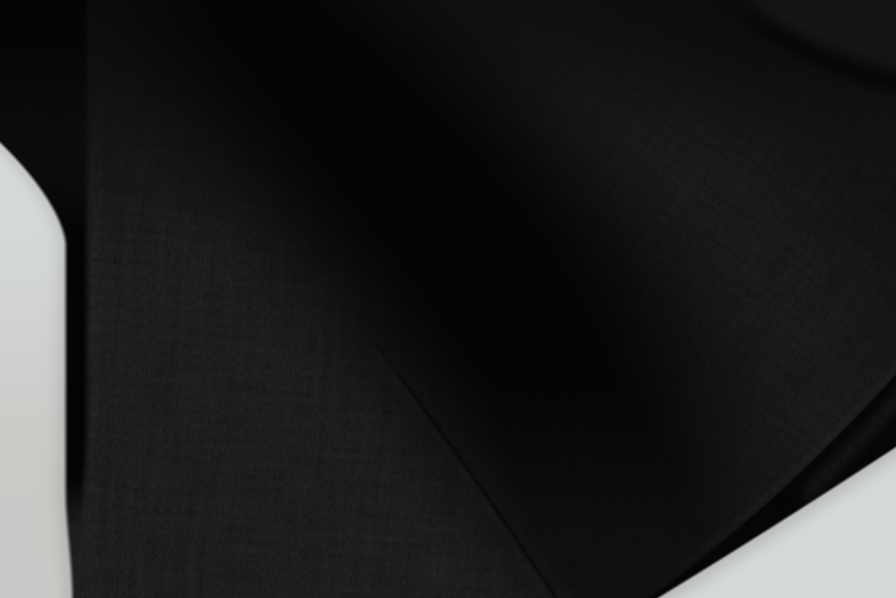
This texture is drawn by a WebGL 2 fragment shader. Its source:

```glsl
#version 300 es
precision highp float;
// Black woven cloth in soft folds on a pale table: two lit panels around a
// dark diagonal valley, a stitched seam and a layered hem. Curves give the
// folds and edges; stretched gradient noise and thread waves give the weave.
uniform vec2 u_resolution;
out vec4 outColor;

const vec3 CLOTH_DARK = vec3(0.012, 0.014, 0.012);
const vec3 CLOTH_LIT = vec3(0.108, 0.117, 0.112);
const vec3 TABLE_WARM = vec3(0.785, 0.79, 0.775);
const vec3 TABLE_COOL = vec3(0.835, 0.85, 0.845);
const float THREADS = 125.0;      // threads per canvas height
const float WEAVE_DEPTH = 0.22;
const float SLUB_DEPTH = 0.16;    // uneven yarn thickness
const float EDGE_BLUR = 0.004;
const float PANEL_TURN = 0.62;    // thread angle on the right panel

vec2 hashGradient(vec2 cell) {
  vec3 h = fract(vec3(cell.xyx) * vec3(0.1031, 0.1030, 0.0973));
  h += dot(h, h.yzx + 33.33);
  return fract((h.xx + h.yz) * h.zy) * 2.0 - 1.0;
}

float gradientNoise(vec2 p) {
  vec2 i = floor(p), f = fract(p);
  vec2 u = f * f * f * (f * (f * 6.0 - 15.0) + 10.0);
  float a = dot(hashGradient(i), f);
  float b = dot(hashGradient(i + vec2(1, 0)), f - vec2(1, 0));
  float c = dot(hashGradient(i + vec2(0, 1)), f - vec2(0, 1));
  float d = dot(hashGradient(i + vec2(1, 1)), f - vec2(1, 1));
  return mix(mix(a, b, u.x), mix(c, d, u.x), u.y);
}

vec2 rotate(vec2 p, float a) {
  return mat2(cos(a), sin(a), -sin(a), cos(a)) * p;
}

float soften(float d, float width) { return smoothstep(-width, width, d); }

float band(float d, float width) { return exp(-d * d / (width * width)); }

float weave(vec2 p) {
  vec2 t = p * THREADS + 0.7 * gradientNoise(p * 14.0);
  float threads = sin(t.x * 6.2832) * sin(t.y * 6.2832);
  float grain = gradientNoise(t * vec2(1.5, 0.9));
  float slub = gradientNoise(p * vec2(70.0, 7.0)) + gradientNoise(p * vec2(9.0, 90.0));
  return WEAVE_DEPTH * (0.4 * threads + 1.3 * grain) + SLUB_DEPTH * slub;
}

// Brightness of the folds; q.y runs downwards from the top edge.
float foldLight(vec2 q) {
  float x = q.x, d = q.y;
  float leftEnd = 0.27 + 0.62 * d + 0.12 * d * d;
  float rightStart = 0.62 + 1.4 * d - 0.88 * d * d;

  float left = 1.0 - smoothstep(leftEnd - 0.24, leftEnd + 0.17, x);
  left *= mix(0.42, 1.0, smoothstep(0.0, 0.5, d));
  float right = smoothstep(rightStart - 0.2, rightStart + 0.2, x);
  right *= mix(0.5, 0.86, smoothstep(0.0, 0.3, d));
  right *= 1.0 - 0.3 * smoothstep(0.2, 0.55, x - rightStart);
  float valleyLift = 0.5 * smoothstep(0.55, 1.0, d);
  float light = max(max(left, right), valleyLift);

  // Upper right layer above its shadowed fold
  float topFold = 0.14 - 0.9 * (1.5 - x) * (1.5 - x) - 0.22 * (1.5 - x);
  float cornerMask = smoothstep(1.18, 1.32, x);
  light = mix(light, 0.68, cornerMask * soften(topFold - 0.022 - d, 0.022));
  light *= 1.0 - 0.72 * cornerMask * band(d - topFold, 0.02);

  // Left fold edge and the shadowed layer behind it
  float foldEdge = 0.145 - 0.013 * smoothstep(0.7, 0.95, d);
  float behind = (1.0 - soften(x - foldEdge, 0.008)) * (1.0 - smoothstep(0.78, 0.9, d));
  float behindLight = 0.3 * (1.0 - smoothstep(0.28, 0.42, d)) * smoothstep(0.0, 0.25, d);
  light = mix(light, behindLight, behind);
  light += 0.1 * band(x - foldEdge - 0.014, 0.012) * smoothstep(0.1, 0.4, d);

  // Seam with a lit lip beside its dark groove
  float s = d - 0.52;
  float seam = x - (0.585 + 0.78 * s - 0.13 * s * s);
  float seamMask = smoothstep(0.5, 0.68, d);
  light *= 1.0 - 0.6 * seamMask * band(seam, 0.0045);
  light += 0.1 * seamMask * band(seam + 0.011, 0.008);
  return light;
}

void main() {
  vec2 p = gl_FragCoord.xy / u_resolution.y;
  vec2 q = vec2(p.x, 1.0 - p.y);
  float blur = max(EDGE_BLUR, 1.0 / u_resolution.y);

  // Cloth colour, with threads turning across the valley
  float side = smoothstep(0.0, 0.25, q.x - 0.5 - 0.6 * q.y);
  float threadPattern = mix(weave(rotate(p, 0.06)), weave(rotate(p, PANEL_TURN)), side);
  float focus = smoothstep(0.0, 0.35, q.y);
  float light = foldLight(q);

  // Hem: a gap of shadow, then a second layer under the front one
  float t = q.x - 1.085;
  float hem = q.y - (1.0 - 0.71 * t - 0.47 * t * t);
  float tableRight = q.y - (1.0 - 0.61 * (q.x - 1.1) - 0.06 * (q.x - 1.1) * (q.x - 1.1));
  float underLayer = 0.5 * smoothstep(1.33, 1.36, q.x) * band(hem - 0.045, 0.022);
  light += 0.18 * band(hem + 0.012, 0.009) * smoothstep(1.08, 1.2, q.x);
  light = mix(light, 0.08 + underLayer, soften(hem, blur) * step(1.05, q.x));
  light *= 1.0 + threadPattern * mix(0.35, 1.0, focus);
  vec3 color = mix(CLOTH_DARK, CLOTH_LIT, clamp(light, 0.0, 1.4));

  // Pale table showing at the left and the lower right
  float bend = max((0.41 - q.y) / 0.172, 0.0);
  float leftEdge = 0.11 * (1.0 - pow(bend, 1.6)) + 0.011 * smoothstep(0.82, 1.0, q.y);
  vec3 tableLeft = mix(TABLE_COOL, TABLE_WARM, smoothstep(0.3, 0.85, q.y));
  tableLeft *= 1.0 - 0.08 * band(q.x - leftEdge, 0.02);
  color = mix(color, tableLeft, soften(leftEdge - q.x, blur * 1.3));
  vec3 tableFront = TABLE_COOL * (1.0 - 0.12 * band(tableRight, 0.025));
  color = mix(color, tableFront, soften(tableRight, blur) * step(1.0, q.x));
  outColor = vec4(color, 1.0);
}
```
